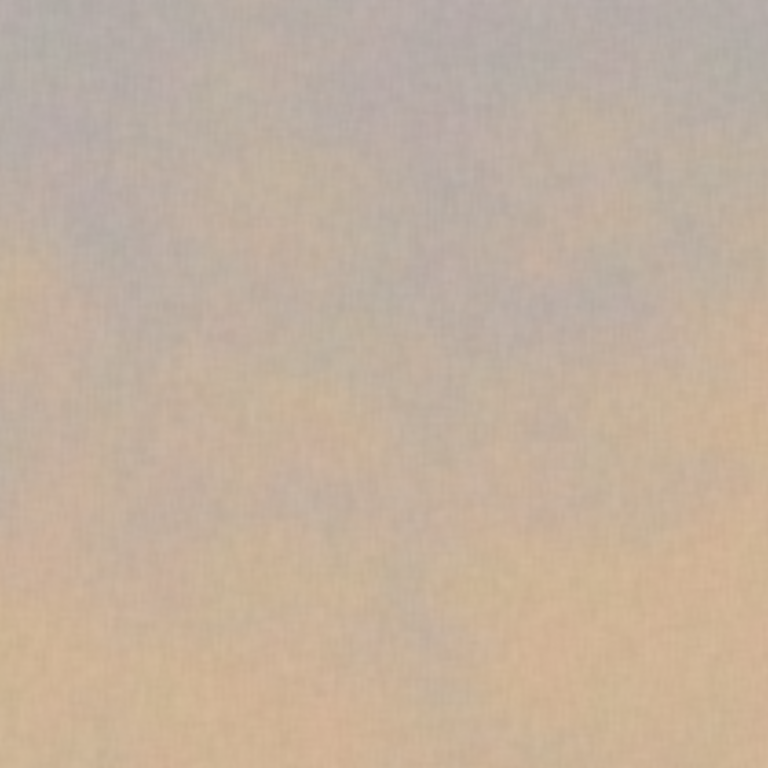
A Shadertoy shader for this texture:

```glsl
float hash(vec2 cell) {
    uvec2 q = uvec2(ivec2(cell) + 4096) * uvec2(1597u, 3812u);
    uint n = (q.x ^ (q.y >> 1u)) * 747796u + q.y * 2891u;
    n = (n ^ (n >> 15u)) * 73244475u;
    n = (n ^ (n >> 13u)) * 19349663u;
    return float((n ^ (n >> 16u)) & 65535u) / 65535.0;
}

float noise(vec2 p) {
    vec2 cell = floor(p);
    vec2 f = p - cell;
    f = f * f * (3.0 - 2.0 * f);
    float low = mix(hash(cell), hash(cell + vec2(1, 0)), f.x);
    float high = mix(hash(cell + vec2(0, 1)), hash(cell + vec2(1, 1)), f.x);
    return mix(low, high, f.y);
}

// Layered noise centred on zero
float fbm(vec2 p) {
    float sum = 0.0;
    float weight = 0.5;
    for (int i = 0; i < 5; i++) {
        sum += weight * (noise(p) - 0.5);
        p = mat2(0.8, 0.6, -0.6, 0.8) * p * 2.0 + 17.3;
        weight *= 0.5;
    }
    return sum;
}

void mainImage(out vec4 fragColor, in vec2 fragCoord) {
    vec2 uv = fragCoord / iResolution.xy;

    // Cool haze above, warm haze below, broken into soft clouds
    vec2 warp = vec2(fbm(uv * 4.0 + 5.0), fbm(uv * 4.0 + 31.0));
    vec2 drift = uv + 0.12 * warp;
    float clouds = fbm(drift * vec2(3.6, 5.0) + 11.0);
    float patches = fbm(drift * vec2(7.0, 9.0) + 43.0);
    float warmth = 0.6 + 1.05 * (0.5 - uv.y) + 0.12 * (uv.x - 0.5);
    warmth += 0.8 * clouds + 0.65 * patches;
    warmth = smoothstep(-0.15, 1.15, warmth);
    vec3 coolGrey = vec3(0.708, 0.675, 0.659);
    vec3 warmTan = vec3(0.812, 0.706, 0.588);
    vec3 color = mix(coolGrey, warmTan, warmth);

    // Faint pink and green stains
    float stain = fbm(uv * vec2(14.0, 12.0) + 53.0);
    color += stain * vec3(0.03, -0.016, 0.016);

    // Woven grain: upright and level threads over fine mottling
    float upright = noise(uv * vec2(210.0, 55.0)) - 0.5;
    float level = noise(uv * vec2(60.0, 190.0) + 71.0) - 0.5;
    float mottle = fbm(uv * 70.0 + 23.0);
    color += 0.017 * upright + 0.012 * level + 0.032 * mottle;

    fragColor = vec4(color, 1.0);
}
```
